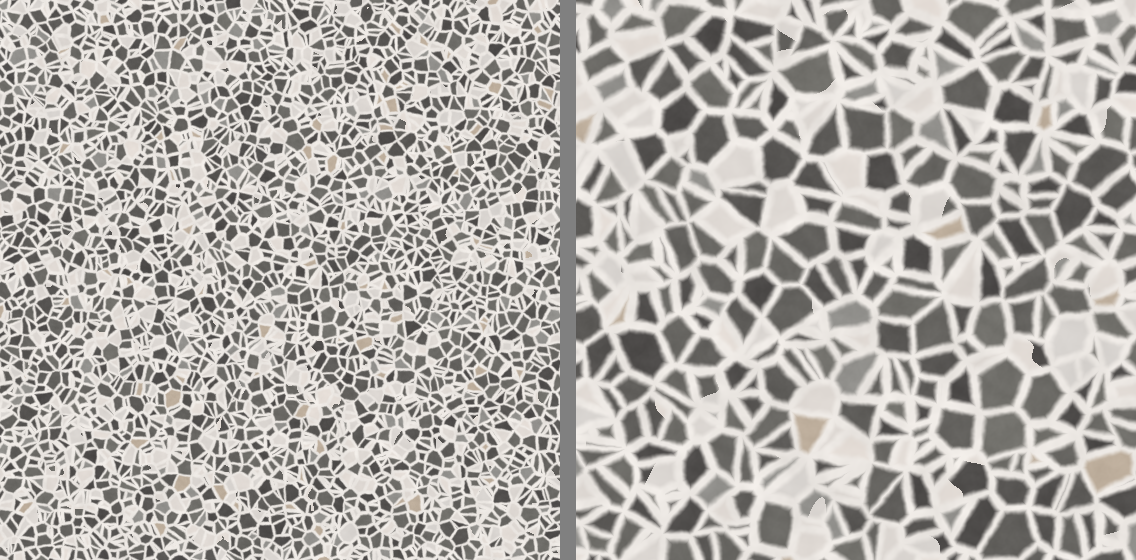
Left, the full canvas; right, a detail of the centre.
Give the GLSL for this texture, as a Shadertoy shader.

```glsl
// Pale terrazzo densely packed with small angular charcoal chips.

vec3 hash3(vec2 p) {
    vec3 q = fract(p.xyx * vec3(0.1031, 0.1030, 0.0973));
    q += dot(q, q.yxz + 33.33);
    return fract((q.xxy + q.yzz) * q.zyx);
}

// Layered sines, roughly -1 to 1
float waves(vec2 p) {
    float sum = 0.0, gain = 0.5;
    for (int i = 0; i < 4; i++) {
        sum += gain * sin(p.x + 1.7 * sin(p.y * 0.8 + float(i))) * sin(p.y + 1.3 * sin(p.x * 0.7));
        p = mat2(1.2, 1.5, -1.5, 1.2) * p + 3.7;
        gain *= 0.6;
    }
    return sum;
}

// Jittered site in xy, weight in z: heavier sites claim larger cells
vec3 site(vec2 cell) {
    vec3 h = hash3(cell + 71.0);
    return vec3(cell + h.xy, 0.34 * h.z * h.z);
}

float power(vec2 p, vec3 s) {
    vec2 q = p - s.xy;
    return dot(q, q) - s.z;
}

// Weighted cellular pattern: returns border distance and the owning cell
float cellBorder(vec2 p, out vec2 owner) {
    vec2 base = floor(p);
    float best = 1e3;
    owner = base;
    for (int y = -2; y <= 2; y++)
    for (int x = -2; x <= 2; x++) {
        vec2 cell = base + vec2(x, y);
        float f = power(p, site(cell));
        if (f < best) { best = f; owner = cell; }
    }
    vec2 home = site(owner).xy;
    float border = 1e3;
    for (int y = -2; y <= 2; y++)
    for (int x = -2; x <= 2; x++) {
        if (x == 0 && y == 0) continue;
        vec3 s = site(owner + vec2(x, y));
        float gap = max(length(s.xy - home), 0.02);
        border = min(border, (power(p, s) - best) / (2.0 * gap));
    }
    return border;
}

void mainImage(out vec4 fragColor, in vec2 fragCoord) {
    vec2 uv = fragCoord / min(iResolution.x, iResolution.y);
    vec2 p = uv * 47.0 + 9.0;
    p += 0.06 * vec2(waves(p * 2.6), waves(p.yx * 2.6 + 8.0));

    vec2 owner;
    float edge = cellBorder(p, owner);

    // Crack about half of the cells into slivers
    vec3 cut = hash3(owner + 213.0);
    vec2 id = owner;
    if (cut.x < 0.48) {
        float angle = 6.2832 * cut.y;
        float side = dot(p - site(owner).xy, vec2(cos(angle), sin(angle))) - 0.3 * (cut.z - 0.5);
        edge = min(edge, abs(side));
        id += side > 0.0 ? 400.0 : 0.0;
    }

    // Chip outline, with softness fixed in canvas units
    vec3 kind = hash3(id + 537.0);
    vec3 tone = hash3(id + 811.0);
    float inside = edge - 0.07 - 0.11 * kind.y;
    float chip = smoothstep(-0.09, 0.10, inside);

    // Cement: bright beside the chips, faintly mottled
    float mottle = waves(p * 1.9 + 20.0);
    vec3 cement = vec3(0.925, 0.908, 0.89) + 0.04 * mottle;

    // Charcoal chips, with a few mid grey, tan and pale ones
    vec3 stone = mix(vec3(0.29, 0.28, 0.275), vec3(0.45, 0.445, 0.425), tone.x);
    if (tone.y > 0.92) stone = vec3(0.57, 0.565, 0.55);
    if (tone.y < 0.025) stone = vec3(0.74, 0.68, 0.61);
    stone += 0.025 * waves(p * 4.0);

    // Open patches where the stone is nearly as light as the cement
    float openness = 0.17 + 0.16 * waves(uv * 19.0);
    if (kind.x < openness)
        stone = mix(vec3(0.84, 0.825, 0.81), vec3(0.90, 0.87, 0.845), tone.z) + 0.02 * mottle;

    fragColor = vec4(clamp(mix(cement, stone, chip), 0.0, 1.0), 1.0);
}
```
